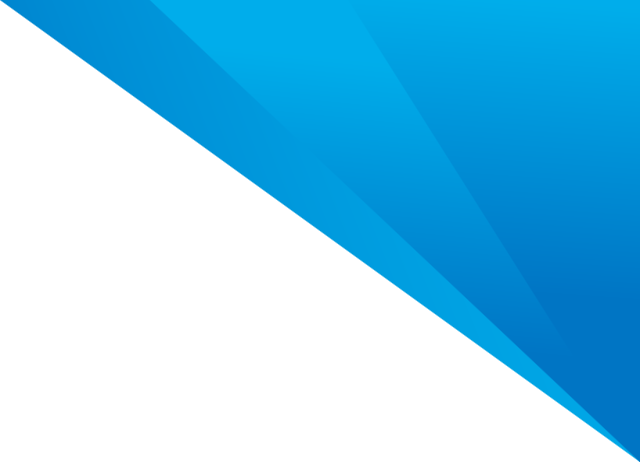
Give the GLSL for this background, as a Shadertoy shader.

```glsl
const vec3 PAPER = vec3(1.0);
const vec3 SKY = vec3(0.0, 0.68, 0.92);
const vec3 DEEP = vec3(0.0, 0.46, 0.77);

// Coverage to the right of a line from (top, 1) to the lower right corner
float rightOf(vec2 uv, float top) {
    float side = uv.x - mix(1.0, top, uv.y);
    return clamp(side / fwidth(side) + 0.5, 0.0, 1.0);
}

// Blue ramp, 0 is light and 1 is dark
vec3 blueRamp(float shade) {
    return mix(SKY, DEEP, clamp(shade, 0.0, 1.0));
}

void mainImage(out vec4 fragColor, in vec2 fragCoord) {
    vec2 uv = fragCoord / iResolution.xy;
    float depth = 1.0 - uv.y;

    // Slim band brightens toward the corner
    float along = clamp(1.404 * uv.x - 0.406 * depth, 0.0, 1.0);
    vec3 band = blueRamp(mix(0.73, 0.09, pow(along, 0.75)));

    // Two panels darken downward on slightly tilted ramps
    vec3 middlePanel = blueRamp(1.68 * depth - 0.233 * uv.x - 0.09);
    vec3 rightPanel = blueRamp(1.586 * depth + 0.154 * (1.0 - uv.x) - 0.03);

    // Layer the fan from left to right
    vec3 color = mix(PAPER, band, rightOf(uv, 0.0));
    color = mix(color, middlePanel, rightOf(uv, 0.234));
    color = mix(color, rightPanel, rightOf(uv, 0.544));

    fragColor = vec4(color, 1.0);
}
```
